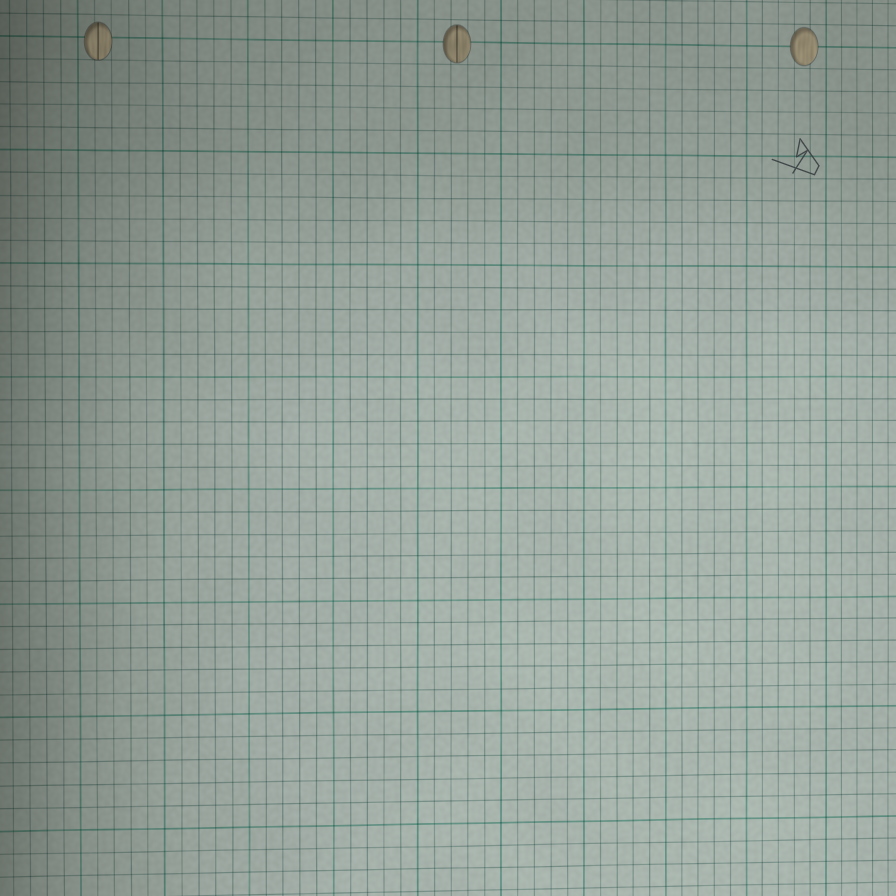
Give the GLSL for this pattern, as a WebGL 2 fragment shader.

```glsl
#version 300 es
precision highp float;
// Ruled graph paper: a gently warped grid with a heavy green line every fifth step,
// printed on grey-green stock with soft shading at the left and top edges.
// Three punched holes and a small pen stroke are laid over the ruling.

uniform vec2 u_resolution;
out vec4 fragColor;

float hash(vec2 p) {
    return fract(sin(dot(p, vec2(127.1, 311.7))) * 4375.85);
}

vec2 gradient(vec2 cell) {
    float angle = 6.2832 * hash(cell);
    return vec2(cos(angle), sin(angle));
}

float gradientNoise(vec2 p) {
    vec2 i = floor(p), f = fract(p);
    vec2 u = f * f * f * (f * (f * 6.0 - 15.0) + 10.0);
    vec2 e = vec2(1, 0);
    float low = mix(dot(gradient(i), f), dot(gradient(i + e), f - e), u.x);
    float high = mix(dot(gradient(i + e.yx), f - e.yx), dot(gradient(i + 1.0), f - 1.0), u.x);
    return mix(low, high, u.y);
}

// Box-filtered coverage of a stroke, so thin lines keep their weight at any size
float stroke(float dist, float width, float pixel) {
    float lo = max(dist - 0.5 * pixel, -0.5 * width);
    float hi = min(dist + 0.5 * pixel, 0.5 * width);
    return clamp((hi - lo) / pixel, 0.0, 1.0);
}

float segmentDistance(vec2 p, vec2 a, vec2 b) {
    vec2 ab = b - a;
    return length(p - a - ab * clamp(dot(p - a, ab) / dot(ab, ab), 0.0, 1.0));
}

// Light kept by one family of parallel lines; steps counts fine rulings
vec3 ruling(float steps, float along, float pitch, float seed, float pixel) {
    float index = round(steps);
    float wobble = 0.035 * (hash(vec2(index, seed)) - 0.5)
                 + 0.03 * gradientNoise(vec2(along * 7.0, index * 3.7 + seed));
    float dist = abs(steps - index + wobble) * pitch;
    bool heavy = mod(index, 5.0) < 0.5;
    float ink = 0.85 + 0.25 * (hash(vec2(seed, index)) - 0.5)
              + 0.3 * gradientNoise(vec2(along * 22.0, index * 1.3 + seed));
    vec3 tint = heavy ? vec3(0.55, 0.79, 0.74) : vec3(0.69, 0.78, 0.77);
    float cover = stroke(dist, heavy ? 0.0019 : 0.0014, pixel);
    return mix(vec3(1), tint, clamp(ink, 0.0, 1.0) * cover);
}

void main() {
    float side = min(u_resolution.x, u_resolution.y);
    vec2 uv = gl_FragCoord.xy / side;
    float pixel = 1.0 / side;

    // Paper with edge shading, mottling and fine grain
    float light = 0.67 * (1.0 - 0.36 * exp(-5.5 * uv.x));
    light *= 1.0 - 0.19 * smoothstep(0.5, 1.0, uv.y);
    light *= 1.0 - 0.04 * smoothstep(0.85, 1.0, uv.x);
    light *= 1.0 + 0.03 * gradientNoise(uv * 9.0) + 0.04 * gradientNoise(uv * 150.0);
    vec3 paper = light * mix(vec3(1.0, 1.08, 1.0), vec3(1.0, 1.075, 1.03),
                             smoothstep(0.35, 0.65, light));

    // Page curl narrows the columns to the right and fans the rows
    float d = uv.x - 0.466;
    d -= 0.01 * min(d, 0.0) * (uv.y - 0.5);
    float columns = 5.0 * d * (10.667 + d * (0.411 + 0.567 * d));
    float rows = 5.0 * (uv.y - 0.5794) * 8.025 * (1.0 + 0.035 * (uv.x - 0.5));
    vec3 color = paper * ruling(columns, uv.y, 0.0187, 3.0, pixel)
                       * ruling(rows, uv.x, 0.0249, 41.0, pixel);

    // Punched holes: tan backing, shadow on the upper left rim, a dark seam
    for (int i = 0; i < 3; i++) {
        float n = float(i);
        vec2 center = vec2(0.1095 + 0.407 * n - 0.0065 * n * n, 0.954 - 0.003 * n);
        vec2 q = (uv - center) / vec2(0.0152, 0.0208);
        float rim = (length(q) - 1.0) * 0.0152;
        vec3 backing = vec3(0.58, 0.54, 0.44) * (0.87 + 0.06 * n);
        backing *= 1.0 + 0.15 * gradientNoise(uv * vec2(260.0, 50.0));
        backing *= 1.0 - 0.3 * smoothstep(0.75, 1.1, length(q + vec2(-0.15, 0.12)));
        backing *= 1.0 - (i < 2 ? 0.4 : 0.0) * stroke(abs(uv.x - center.x), 0.0016, pixel);
        color *= 1.0 - 0.3 * stroke(abs(rim), 0.0016, pixel);
        color = mix(color, backing, clamp(0.5 - rim / pixel, 0.0, 1.0));
    }

    // Pen stroke: one looping flick
    vec2 path[6] = vec2[6](vec2(0.862, 0.822), vec2(0.909, 0.805), vec2(0.914, 0.815),
                           vec2(0.893, 0.845), vec2(0.889, 0.825), vec2(0.901, 0.832));
    float pen = segmentDistance(uv, vec2(0.901, 0.832), vec2(0.885, 0.807));
    for (int i = 0; i < 5; i++) {
        pen = min(pen, segmentDistance(uv, path[i], path[i + 1]));
    }
    color = mix(color, vec3(0.2, 0.22, 0.23), 0.85 * stroke(pen, 0.0015, pixel));

    fragColor = vec4(color, 1.0);
}
```
